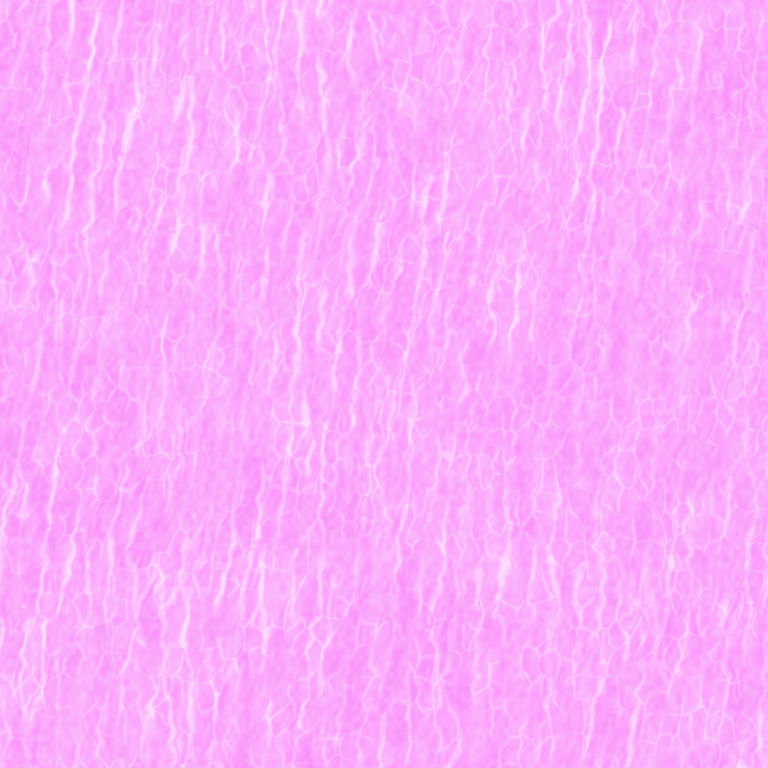
Write a three.js fragment shader that draws this texture.

```glsl
// Pink fibrous skin: tall leaning cells with pale, broken ridges and fine grain.
varying vec2 vUv;

vec2 hash2(vec2 p) {
  vec3 q = fract(p.xyx * vec3(0.1031, 0.1030, 0.0973));
  q += dot(q, q.yzx + 33.33);
  return fract((q.xx + q.yz) * q.zy);
}

float noise(vec2 p) {
  vec2 i = floor(p), f = fract(p);
  f = f * f * (3.0 - 2.0 * f);
  float low = mix(hash2(i).x, hash2(i + vec2(1.0, 0.0)).x, f.x);
  float high = mix(hash2(i + vec2(0.0, 1.0)).x, hash2(i + 1.0).x, f.x);
  return mix(low, high, f.y);
}

// Offset from the point f to the jittered centre of a neighbouring cell
vec2 toCentre(vec2 cell, vec2 neighbour, vec2 f) {
  return neighbour + 0.08 + 0.84 * hash2(cell + neighbour) - f;
}

// Stretched Voronoi: x = border distance in canvas units,
// y = how upright that border is, z = random value of the cell
vec3 cells(vec2 p, vec2 scale, float seed) {
  vec2 q = p * scale + seed;
  vec2 cell = floor(q), f = fract(q);
  vec2 nearest = vec2(0.0), home = vec2(0.0);
  float best = 8.0;
  for (int y = -1; y <= 1; y++) {
    for (int x = -1; x <= 1; x++) {
      vec2 neighbour = vec2(float(x), float(y));
      vec2 r = toCentre(cell, neighbour, f);
      if (dot(r, r) < best) {
        best = dot(r, r);
        nearest = r;
        home = neighbour;
      }
    }
  }
  float border = 1.0, upright = 0.0;
  for (int y = -2; y <= 2; y++) {
    for (int x = -2; x <= 2; x++) {
      vec2 r = toCentre(cell, vec2(float(x), float(y)), f);
      vec2 across = r - nearest;
      if (dot(across, across) > 0.0001) {
        vec2 normal = across * scale;
        float d = 0.5 * dot(nearest + r, across) / length(normal);
        if (d < border) {
          border = d;
          upright = abs(normal.x) / length(normal);
        }
      }
    }
  }
  return vec3(border, upright, hash2(cell + home + 7.0).y);
}

float ridge(float d, float width) {
  return 1.0 - smoothstep(0.0, width, d);
}

void main() {
  // Lean the fibres to the right and roughen their outlines
  vec2 p = vUv;
  p.x -= 0.11 * p.y + 0.02 * noise(vUv * 5.0 + 3.0);
  vec2 rough = vec2(noise(p * vec2(70.0, 60.0)), noise(p * vec2(60.0, 70.0) + 41.0)) - 0.5;
  vec2 q = p + rough * vec2(0.009, 0.012);

  // Broad pale streaks, gathered in patches
  vec3 tall = cells(q, vec2(35.0, 10.0), 20.0);
  float patches = smoothstep(0.2, 0.75, noise(p * vec2(9.0, 7.0) + 11.0));
  float broken = smoothstep(0.2, 0.65, noise(p * vec2(45.0, 17.0) + 60.0));
  float streak = ridge(tall.x, 0.0065) * pow(tall.y, 6.0) * broken * mix(0.3, 1.0, patches);

  // Thin mesh of small cells
  vec3 small = cells(q, vec2(50.0, 27.0), 90.0);
  float faint = smoothstep(0.25, 0.75, noise(p * vec2(50.0, 38.0) + 27.0));
  float mesh = ridge(small.x, 0.0035) * faint * mix(0.7, 1.0, small.y);

  // Soft fibres, grain and slow drift of the tint
  float fibre = noise(q * vec2(95.0, 22.0) + 15.0) - 0.5;
  float grain = noise(p * vec2(190.0, 125.0) + 5.0) - 0.5;
  float drift = noise(p * 6.0 + 70.0) - 0.5;

  float tone = 0.653 + 0.16 * streak + 0.095 * mesh;
  tone += 0.085 * fibre + 0.085 * grain + 0.03 * drift;
  tone += 0.025 * (small.z - 0.5) + 0.02 * (tall.z - 0.5);

  vec3 deepPink = vec3(0.98, 0.56, 0.98);
  vec3 palePink = vec3(0.99, 0.86, 0.99);
  gl_FragColor = vec4(mix(deepPink, palePink, clamp((tone - 0.56) / 0.30, 0.0, 1.0)), 1.0);
}
```
